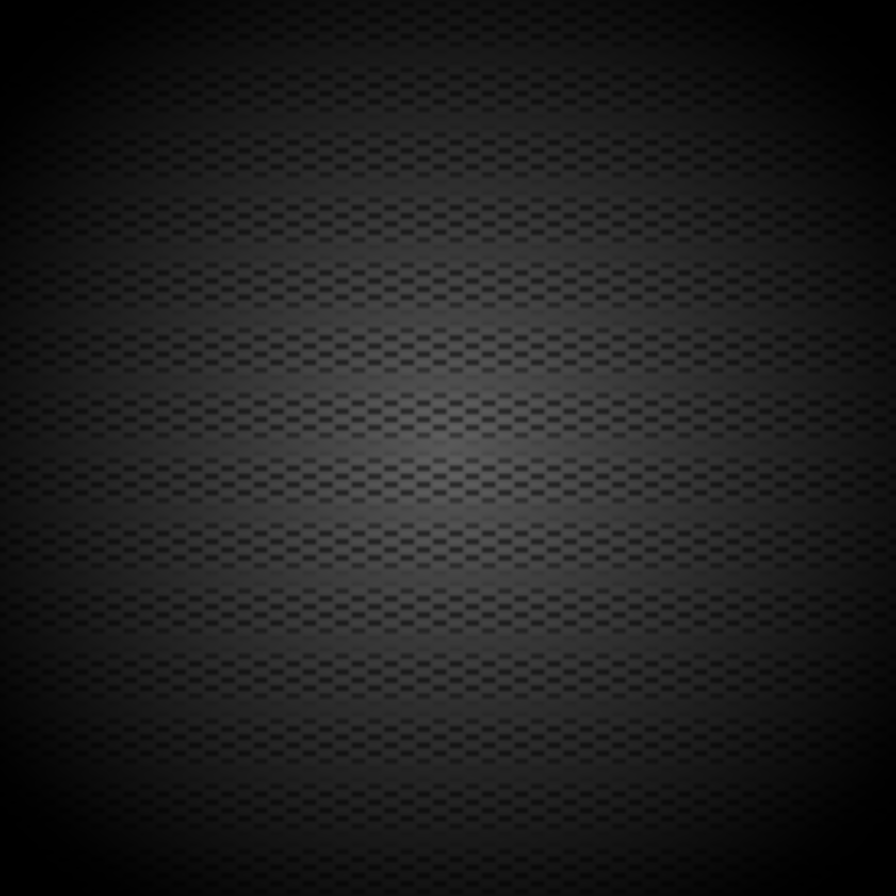
This pattern is drawn by a WebGL 2 fragment shader. Its source:

```glsl
#version 300 es
precision highp float;

uniform vec2 u_resolution;
out vec4 fragColor;

const float PI = 3.14159265;
const float ROWS = 110.0;            // weave rows over the canvas height
const float COLUMNS = 55.0;          // weave columns over the canvas width
const float ROWS_PER_BAND = 8.0;
const float BAND_ORIGIN = 59.0;      // row edge at the middle of one band
const float BAND_INNER = 1.7;        // rows from the band middle, full contrast
const float BAND_OUTER = 3.9;        // rows from the band middle, least contrast
const float STRIP_CONTRAST = 0.08;   // faint weave left between the bands
const float DARK_DEPTH = 0.50;
const float LIGHT_LIFT = 0.12;
const float COLUMN_SHARPNESS = 1.7;
const float GLOW_PEAK = 0.345;
const float GLOW_RADIUS = 0.61;
const float GLOW_SOFTNESS = 0.05;

// Soft checkerboard from -1 (dark cell) to 1 (light cell).
float checker(vec2 cell) {
    float across = clamp(cos(PI * cell.x) * COLUMN_SHARPNESS, -1.0, 1.0);
    float along = sin(PI * cell.y);
    return across * along;
}

// Weave contrast, strongest along the middle of each band.
float bandContrast(float row) {
    float offset = abs(mod(row + 0.5 * ROWS_PER_BAND, ROWS_PER_BAND) - 0.5 * ROWS_PER_BAND);
    return mix(1.0, STRIP_CONTRAST, smoothstep(BAND_INNER, BAND_OUTER, offset));
}

// Near-linear radial falloff that eases into black.
float centreGlow(vec2 p) {
    float rest = 1.0 - length(p - 0.5) / GLOW_RADIUS;
    return GLOW_PEAK * 0.5 * (rest + sqrt(rest * rest + GLOW_SOFTNESS * GLOW_SOFTNESS))
        * smoothstep(-0.16, 0.06, rest);
}

void main() {
    vec2 uv = gl_FragCoord.xy / u_resolution;
    vec2 cell = vec2(uv.x * COLUMNS, uv.y * ROWS - BAND_ORIGIN);

    // Woven cells shade the surface down or lift it slightly.
    float weave = checker(cell) * bandContrast(cell.y);
    float shade = 1.0 + LIGHT_LIFT * max(weave, 0.0) + DARK_DEPTH * min(weave, 0.0);

    fragColor = vec4(vec3(centreGlow(uv) * shade), 1.0);
}
```
